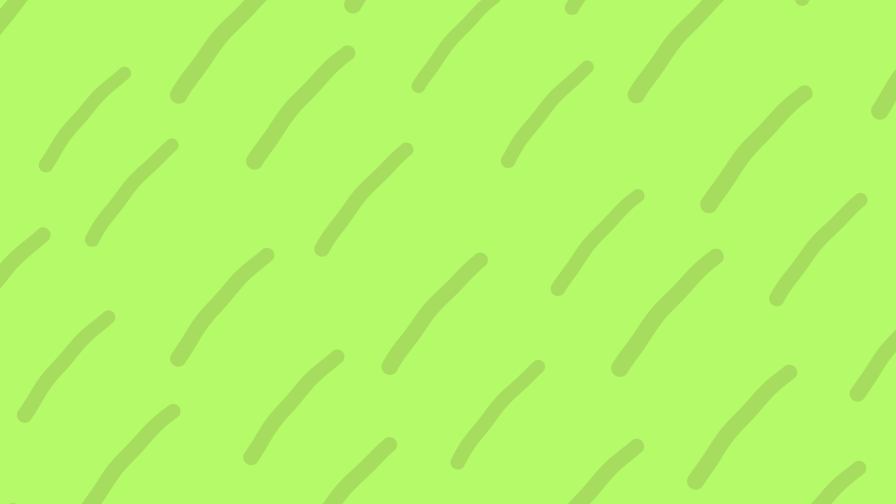
Reproduce this pattern procedurally as a Shadertoy shader.

```glsl
// Scattered slanted brush dashes, slightly bowed, on a flat lime ground.

const vec3 LIME  = vec3(0.71, 0.985, 0.41);
const vec3 OLIVE = vec3(0.655, 0.865, 0.37);

const float SLANT  = 0.865;   // dash direction in radians
const float BOW    = 0.085;   // sideways bulge per half length
const float WOBBLE = 0.009;   // hand-drawn waviness per half length
const float GIRTH  = 0.115;   // radius per half length

// Skewed lattice that staggers the dashes (columns are its steps).
const mat2 LATTICE = mat2(0.139, -0.190, 0.3125, 0.167);
const vec2 ORIGIN  = vec2(0.066, 0.609);

vec3 hash3(vec2 cell) {
    vec3 h = fract(cell.xyx * vec3(0.1031, 0.1030, 0.0973));
    h += dot(h, h.yxz + 33.33);
    return fract((h.xxy + h.yzz) * h.zyx);
}

vec2 rotate(vec2 p, float angle) {
    float c = cos(angle), s = sin(angle);
    return vec2(c * p.x + s * p.y, c * p.y - s * p.x);
}

// Distance to a round-capped bowed dash lying along x.
float dashDistance(vec2 p, float halfLength, float phase) {
    float t = clamp(p.x / halfLength, -1.0, 1.0);
    float spine = BOW * (1.0 - t * t) + WOBBLE * sin(7.0 * t + phase);
    float radius = GIRTH * (1.0 - 0.05 * t);
    return length(p - halfLength * vec2(t, spine)) - halfLength * radius;
}

// Nearest dash among the neighbouring lattice cells.
float dashField(vec2 p) {
    vec2 home = floor(inverse(LATTICE) * (p - ORIGIN));
    float nearest = 1.0;
    for (int j = -1; j <= 1; j++) {
        for (int i = -1; i <= 1; i++) {
            vec2 cell = home + vec2(i, j);
            vec3 rnd = hash3(cell + 57.0);
            vec2 centre = ORIGIN + LATTICE * (cell + 0.5) + 0.07 * (rnd.xy - 0.5);
            float halfLength = mix(0.114, 0.148, rnd.z);
            vec2 local = rotate(p - centre, SLANT);
            nearest = min(nearest, dashDistance(local, halfLength, 6.2832 * rnd.x));
        }
    }
    return nearest;
}

void mainImage(out vec4 fragColor, in vec2 fragCoord) {
    vec2 p = fragCoord / iResolution.y;
    float edge = 0.75 / iResolution.y;
    float ink = 1.0 - smoothstep(-edge, edge, dashField(p));
    fragColor = vec4(mix(LIME, OLIVE, ink), 1.0);
}
```
